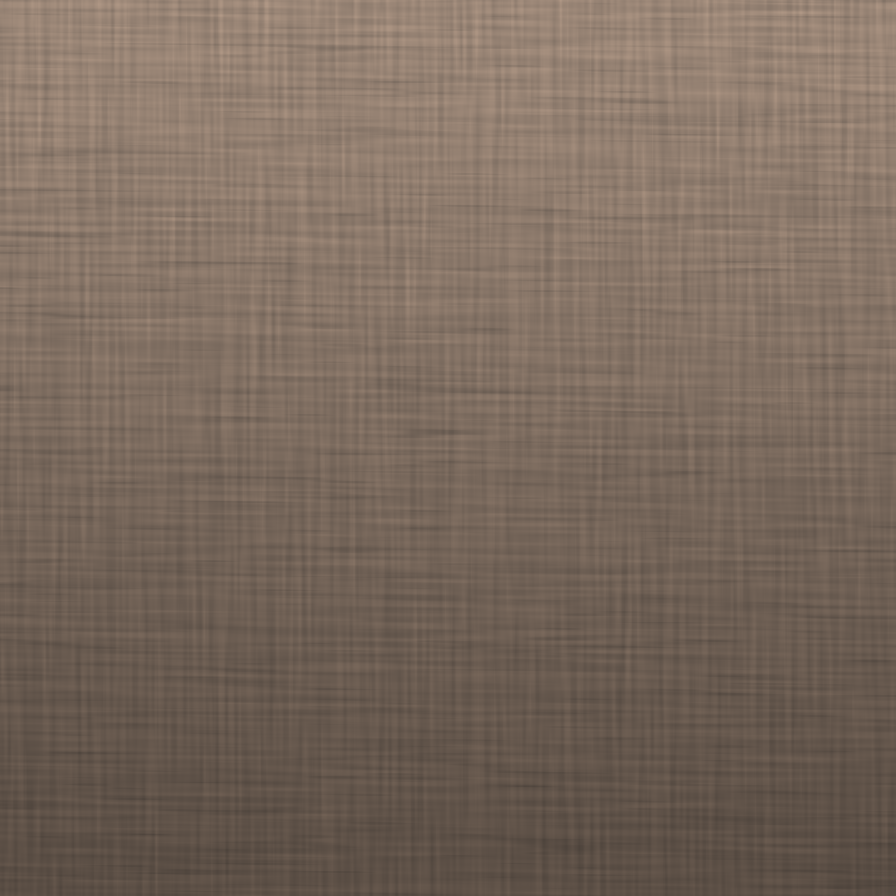
This texture is drawn by a WebGL 2 fragment shader. Its source:

```glsl
#version 300 es
precision highp float;
// Brushed linen: a warm grey-brown vertical gradient crossed by fine fibres.
// Each fibre layer is stretched value noise whose rows are shifted at random,
// so strands start and end irregularly; sparse dark streaks lie on top.

uniform vec2 u_resolution;
out vec4 fragColor;

float hash(vec2 p) {
    return fract(sin(dot(p, vec2(127.1, 311.7))) * 43758.5453);
}

// Smooth random brightness along one strand
float strand(float along, float row, float seed) {
    float x = along + 17.0 * hash(vec2(row, seed + 3.7));
    float cell = floor(x);
    float start = hash(vec2(cell + 31.0 * seed, row));
    float end = hash(vec2(cell + 1.0 + 31.0 * seed, row));
    return mix(start, end, smoothstep(0.0, 1.0, x - cell));
}

// Strands running along x; scale = cells per canvas along and across
float fibres(vec2 p, vec2 scale, float seed) {
    vec2 q = p * scale;
    float row = floor(q.y);
    float blend = smoothstep(0.0, 1.0, q.y - row);
    return mix(strand(q.x, row, seed), strand(q.x, row + 1.0, seed), blend);
}

// Strands set off against their neighbours, which evens out broad patches
float crispFibres(vec2 p, vec2 scale, float seed) {
    vec2 offset = vec2(0.0, 1.8 / scale.y);
    float around = fibres(p + offset, scale, seed) + fibres(p - offset, scale, seed);
    return fibres(p, scale, seed) - 0.5 - 0.2 * (around - 1.0);
}

// Fine and medium strands combined, centred on zero
float weave(vec2 p, float fineRows, float mediumRows, float seed) {
    float fine = crispFibres(p, vec2(11.0, fineRows), seed);
    float medium = fibres(p, vec2(10.0, mediumRows), seed + 1.0) - 0.5;
    return 0.12 * fine + 0.04 * medium;
}

// Sparse strands picked from the brightest part of the noise
float streaks(vec2 p, vec2 scale, float seed) {
    return smoothstep(0.70, 0.98, fibres(p, scale, seed));
}

// Vertical colour ramp, flatter at both ends, darker in the lower corners
vec3 backdrop(vec2 p) {
    vec3 low = vec3(0.362, 0.312, 0.274);
    vec3 high = vec3(0.605, 0.525, 0.464);
    float height = mix(p.y, smoothstep(0.0, 1.0, p.y), 0.45);
    float side = abs(p.x - 0.5) * 2.0;
    return mix(low, high, height) * (1.0 - 0.03 * side * side * (1.0 - p.y));
}

void main() {
    vec2 p = gl_FragCoord.xy / u_resolution;

    // Slight tilts keep the two thread directions from looking ruled
    vec2 across = vec2(p.x, p.y + 0.012 * p.x);
    vec2 upright = vec2(p.y, p.x + 0.003 * p.y);

    float tone = 1.0;
    tone += weave(across, 285.0, 165.0, 1.0);
    tone += 0.95 * weave(upright, 280.0, 160.0, 5.0);

    // Dark streaks and faint pale threads
    tone -= 0.075 * streaks(across, vec2(11.0, 255.0), 9.0);
    tone -= 0.025 * streaks(upright, vec2(13.0, 255.0), 12.0);
    tone += 0.035 * streaks(across, vec2(10.0, 275.0), 15.0);
    tone += 0.04 * streaks(upright, vec2(12.0, 275.0), 18.0);

    // Paler fibres are a little warmer
    vec3 warmth = vec3(0.06, 0.0, -0.05) * (tone - 1.0);
    fragColor = vec4(backdrop(p) * (tone + warmth), 1.0);
}
```
